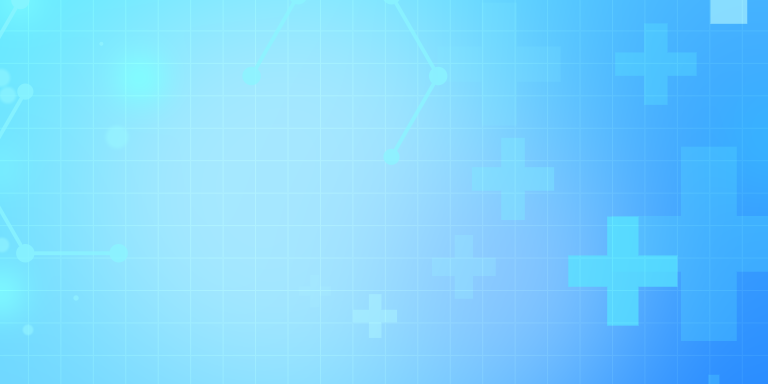
Give the GLSL for this background, as a Shadertoy shader.

```glsl
// Pale cyan to blue medical backdrop with a fine grid, crosses, molecule chains and soft lights.

// Antialiased coverage of a signed distance given in canvas heights
float fill(float d) {
    return clamp(0.5 - d * iResolution.y, 0.0, 1.0);
}

float glow(vec2 offset, float radius) {
    return exp(-dot(offset, offset) / (radius * radius));
}

float boxDistance(vec2 p, vec2 halfSize) {
    vec2 q = abs(p) - halfSize;
    return length(max(q, 0.0)) + min(max(q.x, q.y), 0.0);
}

float crossDistance(vec2 p, float reach) {
    float arm = reach * 0.287;
    return min(boxDistance(p, vec2(reach, arm)), boxDistance(p, vec2(arm, reach)));
}

float segmentDistance(vec2 p, vec2 a, vec2 b) {
    vec2 ab = b - a;
    return length(p - a - ab * clamp(dot(p - a, ab) / dot(ab, ab), 0.0, 1.0));
}

vec2 hexCorner(int k) {
    float angle = float(k) * 1.0472;
    return 0.243 * vec2(cos(angle), sin(angle));
}

// Open run of hexagon edges with a round node at each corner
float chainDistance(vec2 p, int first, int edges) {
    float d = length(p - hexCorner(first)) - 0.021;
    for (int k = first; k < first + edges; k++) {
        vec2 end = hexCorner(k + 1);
        d = min(d, segmentDistance(p, hexCorner(k), end) - 0.005);
        d = min(d, length(p - end) - 0.024);
    }
    return d;
}

vec3 backdrop(vec2 p) {
    vec3 left = mix(vec3(0.42, 0.84, 1.0), vec3(0.38, 0.92, 1.0), p.y);
    vec3 right = mix(vec3(0.16, 0.55, 1.0), vec3(0.27, 0.70, 1.0), p.y);
    vec3 color = mix(left, right, smoothstep(0.7, 1.95, p.x));
    // Broad pale centre with a flattened peak
    float shade = 1.0 - glow(p - vec2(0.75, 0.50), 0.50);
    color = mix(color, vec3(0.65, 0.91, 1.0), 1.0 - shade * shade);
    color = mix(color, vec3(0.57, 0.77, 1.0), 0.65 * glow(p - vec2(1.32, 0.28), 0.37));
    return mix(color, vec3(0.20, 0.74, 1.0), 0.5 * glow(p - vec2(2.02, 0.63), 0.16));
}

float gridLines(vec2 p) {
    const float cell = 0.0845;
    vec2 d = abs(fract((p - vec2(0.75, 0.5815)) / cell + 0.5) - 0.5) * cell;
    return fill(min(d.x, d.y) - 0.0012);
}

void mainImage(out vec4 fragColor, in vec2 fragCoord) {
    vec2 p = fragCoord / iResolution.y;
    p.x *= 2.0 * iResolution.y / iResolution.x;
    vec3 color = backdrop(p);

    // Soft lights at the left
    vec3 aqua = vec3(0.50, 1.0, 1.0);
    color = mix(color, aqua, 0.8 * glow(p - vec2(0.365, 0.797), 0.075));
    color = mix(color, aqua, 0.7 * glow(p - vec2(0.0, 0.237), 0.075));
    color = mix(color, aqua, 0.5 * glow(p - vec2(0.05, 1.0), 0.07));
    color = mix(color, aqua, 0.3 * glow(p - vec2(0.0, 0.56), 0.07));

    // Crosses: centre, reach, opacity
    vec4 crosses[9] = vec4[9](
        vec4(1.300, 0.833, 0.160, 0.14), vec4(1.708, 0.833, 0.106, 0.32),
        vec4(1.336, 0.534, 0.107, 0.38), vec4(1.208, 0.305, 0.083, 0.25),
        vec4(0.977, 0.177, 0.057, 0.45), vec4(0.820, 0.242, 0.042, 0.15),
        vec4(1.846, 0.365, 0.253, 0.24), vec4(1.622, 0.294, 0.142, 0.70),
        vec4(1.859, -0.026, 0.050, 0.25));
    for (int i = 0; i < 9; i++) {
        vec4 c = crosses[i];
        vec3 tint = mix(vec3(0.68, 0.97, 1.0), vec3(0.34, 0.90, 1.0), smoothstep(1.0, 1.6, c.x));
        color = mix(color, tint, c.w * fill(crossDistance(p - c.xy, c.z)));
    }
    float paleCross = fill(crossDistance(p - vec2(1.898, 1.105), 0.167));
    color = mix(color, vec3(0.62, 0.92, 1.0), 0.75 * paleCross);

    // Grid, equally visible over pale and deep areas
    color += vec3(0.045, 0.042, 0.0) * gridLines(p);

    // Molecule chains
    float chain = chainDistance(p - vec2(0.898, 0.802), 5, 4);
    chain = min(chain, chainDistance(p - vec2(0.1875, 0.551), 2, 3));
    chain = min(chain, chainDistance(p - vec2(-0.19, 1.0), 5, 1));
    color = mix(color, vec3(0.54, 0.96, 1.0), 0.75 * fill(chain));

    // Blurred dots: centre, radius
    vec3 dots[7] = vec3[7](
        vec3(0.305, 0.643, 0.034), vec3(0.073, 0.141, 0.016), vec3(0.198, 0.224, 0.008),
        vec3(0.264, 0.886, 0.006), vec3(0.003, 0.797, 0.027), vec3(0.020, 0.752, 0.025),
        vec3(0.005, 0.362, 0.022));
    for (int i = 0; i < 7; i++) {
        float r = length(p - dots[i].xy) / dots[i].z;
        color = mix(color, vec3(0.60, 0.98, 1.0), 0.5 * (1.0 - smoothstep(0.6, 1.1, r)));
    }

    fragColor = vec4(color, 1.0);
}
```
